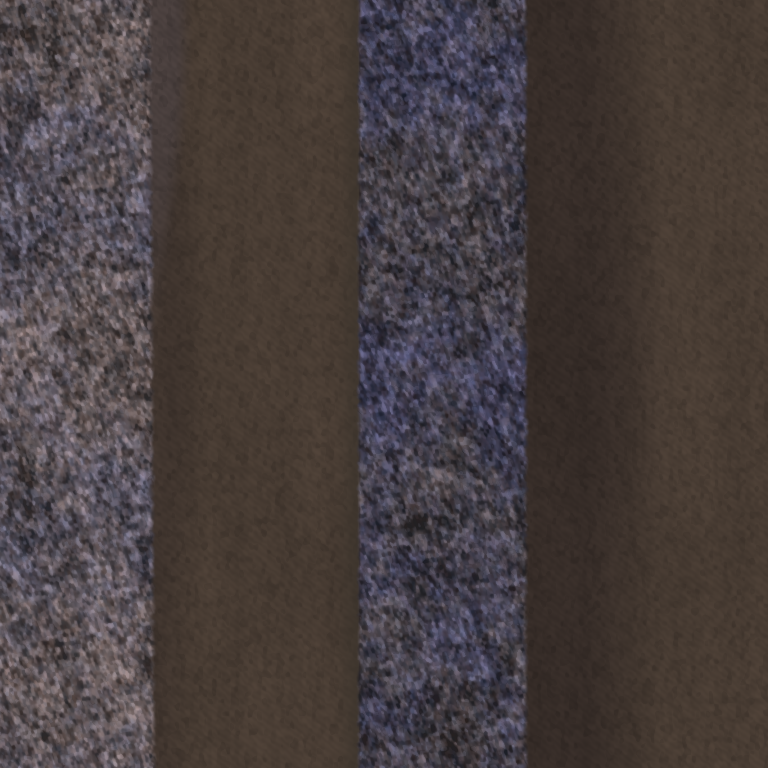
Reproduce this texture procedurally as a three.js fragment shader.

```glsl
// Two speckled wool stripes alternating with brown twill, running upright.
// Smoothed cellular noise makes the wool flecks; layered sines tint the wool
// in blue and warm patches and weave the diagonal ribs of the twill.
varying vec2 vUv;

vec3 hash3(vec2 p) {
  vec3 q = fract(vec3(p.xyx) * vec3(0.1031, 0.1030, 0.0973));
  q += dot(q, q.yxz + 33.33);
  return fract((q.xxy + q.yzz) * q.zyx);
}

// Cellular noise: random values of nearby seeds, softly blended by distance.
vec3 flecks(vec2 p) {
  vec2 cell = floor(p);
  vec3 sum = vec3(0.0);
  float total = 0.0;
  for (int j = -1; j <= 1; j++) {
    for (int i = -1; i <= 1; i++) {
      vec2 id = cell + vec2(float(i), float(j));
      vec3 seed = hash3(id + 57.0);
      vec2 d = id + 0.2 + 0.6 * seed.xy - p;
      float weight = exp(-4.5 * dot(d, d));
      sum += weight * hash3(id + 211.0);
      total += weight;
    }
  }
  return sum / total;
}

// Brown twill; u is the distance from the wool stripe on its left.
vec3 twill(vec2 p, float u, float stripe) {
  vec3 brown = vec3(0.287, 0.238, 0.202);
  vec3 shade = vec3(0.215, 0.176, 0.158);
  float wander = 0.012 * sin(p.y * 7.0 + 1.0);
  float leftFold = 1.0 - smoothstep(0.005, 0.075, u + wander);
  float rightFold = 1.0 - smoothstep(0.07, 0.20, u + wander);
  vec3 color = mix(brown, shade, mix(0.6 * leftFold, rightFold, stripe));

  // Pale mauve sliver that tapers down the first fold.
  float taper = 0.045 * smoothstep(0.45, 0.95, p.y);
  float sliver = (1.0 - smoothstep(taper - 0.016, taper + 0.010, u))
               * smoothstep(0.45, 0.85, p.y) * (1.0 - stripe);
  color = mix(color, vec3(0.285, 0.245, 0.238), sliver);

  // Diagonal ribs, upright streaks, uneven yarn and small dark pits.
  vec3 yarn = flecks(p * vec2(170.0, 120.0)) - 0.5;
  vec3 cloud = flecks(p * vec2(13.0, 6.0)) - 0.5;
  float rib = sin(620.0 * (p.x * 0.75 + p.y) + 3.0 * yarn.y);
  float streak = sin(p.x * 97.0) + 0.6 * sin(p.x * 211.0 + 2.0 * sin(p.y * 3.0));
  float pit = smoothstep(0.12, 0.30, yarn.z);
  color *= 1.0 + 0.024 * rib + 0.012 * streak + 0.12 * yarn.x + 0.10 * cloud.x;
  color *= 1.0 - 0.07 * pit;

  // Soft shadow under the next wool stripe.
  float under = smoothstep(0.235, 0.269, u) * (1.0 - stripe);
  return mix(color, vec3(0.225, 0.198, 0.168), 0.6 * under);
}

// Speckled wool: dark ground, blue or warm patches, pale fibre tips.
vec3 wool(vec2 p, float stripe) {
  vec2 slant = vec2(p.x + 0.3 * p.y, p.y - 0.15 * p.x);
  vec3 coarse = flecks(slant * vec2(135.0, 95.0)) - 0.5;
  vec3 fine = flecks(slant * vec2(255.0, 185.0) + 19.0) - 0.5;
  vec3 clump = flecks(p * vec2(40.0, 36.0) + 7.0) - 0.5;
  vec3 patchy = flecks(p * vec2(11.0, 9.0) + 3.0) - 0.5;

  float leftBlue = 0.42 + 0.34 * cos(15.0 * (p.y - 0.73)) - 1.1 * (p.x - 0.08);
  float rightBlue = 0.42 + 0.36 * cos(16.0 * (p.y - 0.90) + 3.0 * (p.x - 0.57))
                  * smoothstep(0.15, 0.50, p.y);
  float blue = mix(leftBlue, rightBlue, stripe) + 0.7 * patchy.x + 0.7 * clump.x;
  blue = clamp(blue + 0.5 * coarse.y, 0.0, 1.0);

  vec3 warmTint = mix(vec3(0.352, 0.312, 0.312), vec3(0.270, 0.248, 0.265), stripe);
  vec3 blueTint = mix(vec3(0.310, 0.295, 0.345), vec3(0.232, 0.228, 0.312), stripe);
  vec3 color = mix(warmTint, blueTint, blue);

  float grain = 0.62 * coarse.x + 0.62 * fine.x + 0.38 * clump.y + 0.25 * patchy.y;
  color *= max(1.0 + grain, 0.5);
  color += vec3(0.025, 0.0, -0.015) * (coarse.z + fine.z);
  float tips = smoothstep(0.06, 0.28, 0.6 * coarse.x + 0.7 * fine.y);
  return color + vec3(0.055, 0.055, 0.065) * tips;
}

void main() {
  vec2 p = vUv;
  // Each stripe pair spans 0.487: wool for 0.218, then twill.
  float fuzz = 0.004 * (flecks(p * vec2(90.0, 150.0)).x - 0.5);
  float stripe = step(0.462, p.x);
  float u = p.x + 0.020 - 0.487 * stripe;
  float lean = 0.004 * (0.5 - p.y) * (1.0 - stripe);
  float rightEdge = u - 0.218 + fuzz - lean;
  float leftEdge = u + fuzz;
  float isWool = smoothstep(-0.003, 0.004, leftEdge)
               * (1.0 - smoothstep(-0.004, 0.004, rightEdge));

  // Left of the second stripe, the twill still belongs to the first pair.
  float second = step(0.467, p.x);
  float fromWool = p.x - 0.198 - 0.487 * second;
  vec3 cloth = twill(p, fromWool, second);
  vec3 color = mix(cloth, wool(p, stripe), isWool);
  gl_FragColor = vec4(color, 1.0);
}
```
